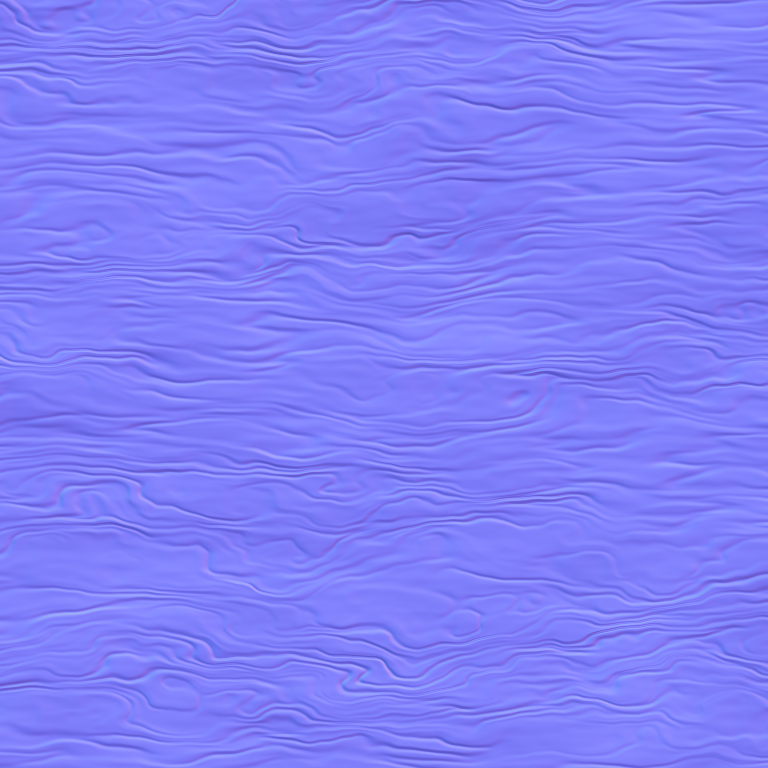
Give the GLSL for this texture map, as a Shadertoy shader.

```glsl
const vec3 FLAT_COLOR = vec3(0.502, 0.500, 0.985);
const float TILT_LIMIT = 0.2;

vec2 randomDirection(vec2 cell) {
    float angle = 6.2832 * fract(sin(dot(cell, vec2(127.1, 311.7))) * 43758.55);
    return vec2(cos(angle), sin(angle));
}

// Gradient noise, roughly -0.7 to 0.7
float gradientNoise(vec2 p) {
    vec2 cell = floor(p);
    vec2 f = p - cell;
    vec2 blend = f * f * f * (f * (f * 6.0 - 15.0) + 10.0);
    vec2 right = vec2(1.0, 0.0);
    vec2 up = vec2(0.0, 1.0);
    float a = dot(randomDirection(cell), f);
    float b = dot(randomDirection(cell + right), f - right);
    float c = dot(randomDirection(cell + up), f - up);
    float d = dot(randomDirection(cell + 1.0), f - 1.0);
    return mix(mix(a, b, blend.x), mix(c, d, blend.x), blend.y);
}

// Bends straight fibres into waves, chevrons and closed loops
float fibreCoordinate(vec2 p) {
    float swirl = smoothstep(-0.3, 0.3, gradientNoise(p * vec2(2.0, 6.0) + 31.7));
    float bend = 0.060 * gradientNoise(p * vec2(2.5, 6.0) + 3.3)
               + 0.044 * gradientNoise(p * vec2(6.0, 14.0) + 17.1)
               + 0.017 * gradientNoise(p * vec2(15.0, 33.0) + 8.6)
               + 0.004 * gradientNoise(p * vec2(38.0, 60.0) + 2.9);
    return p.y + bend * mix(0.35, 1.4, swirl);
}

// Narrow groove along the zero line of a noise value
float groove(float value, float width) {
    float d = value / width;
    return exp(-d * d);
}

float woodHeight(vec2 p) {
    float fibre = fibreCoordinate(p);
    float coarse = gradientNoise(vec2(p.x * 5.5, fibre * 50.0))
                 + 0.4 * gradientNoise(vec2(p.x * 8.0 + 9.4, fibre * 77.0 + 0.5));
    float fine = gradientNoise(vec2(p.x * 10.0 + 5.2, fibre * 105.0));
    float flecks = gradientNoise(p * vec2(22.0, 75.0) + 61.3);
    float depth = smoothstep(-0.4, 0.5, gradientNoise(vec2(p.x * 7.0, fibre * 22.0) + 43.0));
    return 0.4 * fine + 0.25 * flecks - mix(0.25, 1.1, depth) * groove(coarse, 0.16);
}

// Surface tilt from central differences, softly limited
vec2 surfaceTilt(vec2 p, float reach, float strength) {
    vec2 e = vec2(reach, 0.0);
    vec2 slope = vec2(woodHeight(p + e.xy) - woodHeight(p - e.xy),
                      woodHeight(p + e.yx) - woodHeight(p - e.yx)) / (2.0 * reach);
    vec2 tilt = -strength * slope;
    return tilt * inversesqrt(1.0 + dot(tilt, tilt) / (TILT_LIMIT * TILT_LIMIT));
}

// Wide, faint leaning of the surface between the grooves
float broadLean(vec2 p) {
    return 0.050 * gradientNoise(p * vec2(5.0, 20.0) + 71.4)
         + 0.035 * gradientNoise(p * vec2(3.0, 8.0) + 12.8);
}

// Red leans with green; blue drops on steep and shaded sides
vec3 tiltColor(vec2 tilt) {
    float red = tilt.x + 0.75 * tilt.y;
    float blue = 0.6 * tilt.y - 4.0 * dot(tilt, tilt);
    return FLAT_COLOR + vec3(red, tilt.y, blue);
}

void mainImage(out vec4 fragColor, in vec2 fragCoord) {
    vec2 p = fragCoord / iResolution.y;
    vec2 tilt = surfaceTilt(p, 0.0018, 0.00068);
    tilt.y += broadLean(p);
    fragColor = vec4(clamp(tiltColor(tilt), 0.0, 1.0), 1.0);
}
```
